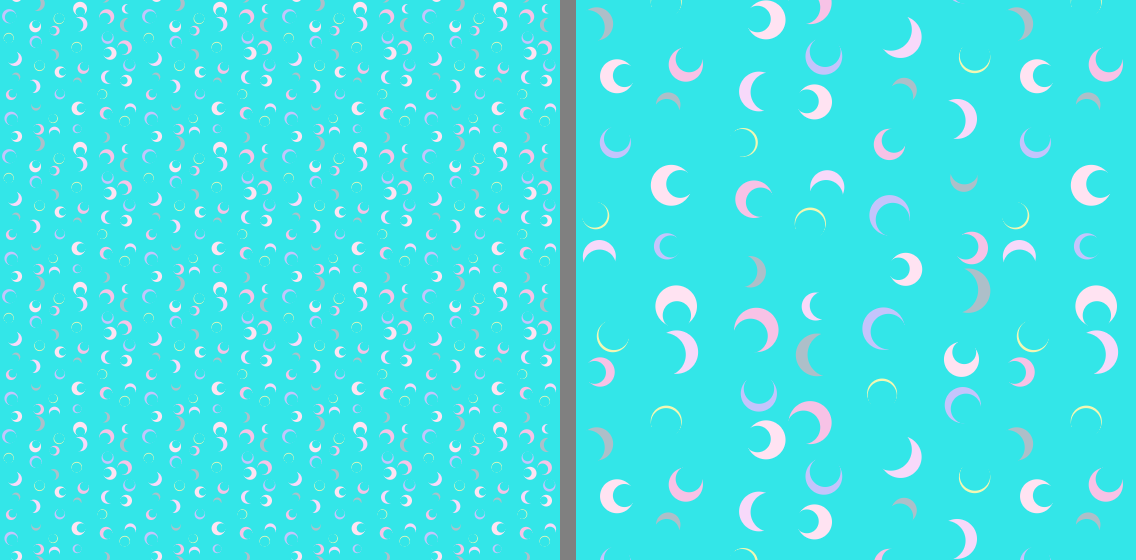
Left, the full canvas; right, a detail of the centre.
This pattern is drawn by a Shadertoy shader. Its source:

```glsl
// Small pastel crescent moons tossed over turquoise, in a tile repeated four by four.

// Number of cells across and down one tile; each cell holds one moon.
const vec2 GRID = vec2(6.0, 7.0);

// Moon kinds: blush, rose, pale pink, lavender, grey, thin yellow.
const vec3 TINT[6] = vec3[6](
    vec3(1.00, 0.89, 0.95), vec3(0.97, 0.76, 0.90), vec3(0.97, 0.85, 0.98),
    vec3(0.77, 0.77, 0.99), vec3(0.68, 0.75, 0.79), vec3(0.95, 0.97, 0.70));

// Radius and shift of the bite for each kind, relative to the moon radius.
const vec2 BITE[6] = vec2[6](
    vec2(0.68, 0.44), vec2(0.78, 0.38), vec2(1.00, 0.58),
    vec2(0.84, 0.27), vec2(1.05, 0.60), vec2(0.97, 0.13));

float hash(vec2 p) {
    return fract(sin(dot(p, vec2(127.1, 311.7))) * 43758.5453);
}

// Disc of the given radius with a second disc bitten out of its right side.
float crescent(vec2 p, float radius, vec2 bite) {
    float disc = length(p) - radius;
    float hole = length(p - vec2(bite.y * radius, 0.0)) - bite.x * radius;
    return max(disc, -hole);
}

void mainImage(out vec4 fragColor, in vec2 fragCoord) {
    vec2 tilePos = fragCoord / iResolution.y * 4.0;
    float pixel = 4.0 / iResolution.y;
    vec2 home = floor(tilePos * GRID);
    vec3 color = vec3(0.20, 0.90, 0.91);

    // Moons of this cell and its neighbours
    for (int j = -1; j <= 1; j++)
    for (int i = -1; i <= 1; i++) {
        vec2 cell = home + vec2(i, j);
        vec2 id = mod(cell, GRID);

        // Alternate columns are staggered, then every moon is jittered
        vec2 jitter = vec2(hash(id + 3.1), hash(id + 17.4)) - 0.5;
        vec2 center = cell + 0.5 + 0.44 * jitter;
        center.y += 0.5 * mod(id.x, 2.0) - 0.25;

        // Each row holds every kind once, shifted from row to row
        int kind = int(mod(id.x + floor(3.5 * id.y), 6.0));
        float radius = mix(0.029, 0.053, hash(id + 41.7));
        if (kind == 5) radius = mix(0.032, 0.039, hash(id + 41.7));

        // Random turn
        float angle = 6.2832 * hash(id + 73.9);
        float c = cos(angle), s = sin(angle);
        vec2 p = mat2(c, -s, s, c) * (tilePos - center / GRID);

        float d = crescent(p, radius, BITE[kind]);
        color = mix(color, TINT[kind], clamp(0.5 - d / pixel, 0.0, 1.0));
    }

    fragColor = vec4(color, 1.0);
}
```
